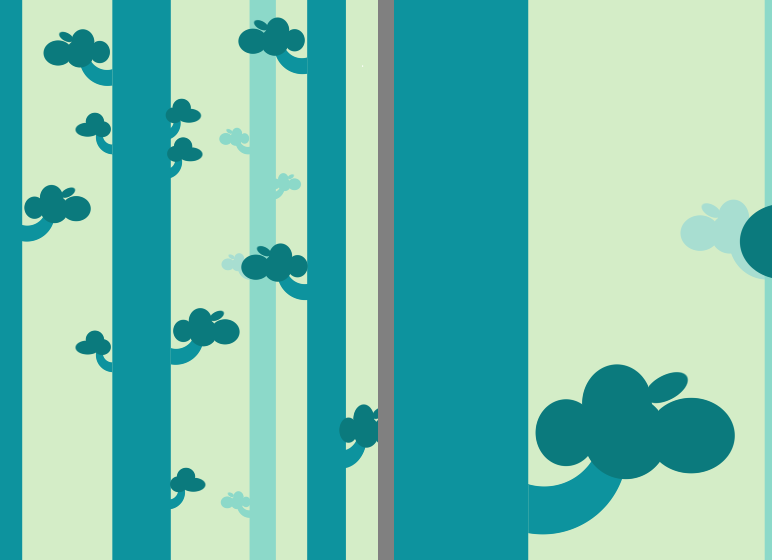
Left, the full canvas; right, a detail of the centre.
A WebGL 2 fragment shader for this pattern:

```glsl
#version 300 es
precision highp float;
// A flat forest: full-height trunks with curved branches that carry lobed leaf tufts.
// Each tuft is a union of ellipses, each branch a crescent between two circles;
// loops place mirrored and scaled copies, from the pale distance to the front.

uniform vec2 u_resolution;
out vec4 fragColor;

// Lengths are in canvas heights; tuft shapes are in units of TUFT_SIZE.
const float ASPECT = 0.6745;
const float TUFT_SIZE = 0.0865;
const vec3 SKY = vec3(0.83, 0.93, 0.78);
const vec3 BARK = vec3(0.05, 0.575, 0.62);
const vec3 LEAF = vec3(0.045, 0.48, 0.49);
const vec3 MIST = vec3(0.55, 0.85, 0.79);
const vec3 FAINT = vec3(0.66, 0.87, 0.82);

// Left and right edges of the trunks
const vec2 FAR_TRUNK = vec2(0.4453, 0.4922);
const vec2 TRUNKS[3] = vec2[3](
  vec2(-0.1, 0.0397), vec2(0.2005, 0.3047), vec2(0.5482, 0.6172));

// Branch root (xy) and scale (zw); a negative z faces left
const vec4 BIG[6] = vec4[6](
  vec4(0.2005, 0.863, -1.0, 1.0), vec4(0.5482, 0.884, -1.0, 1.0),
  vec4(0.0391, 0.585, 1.0, 1.0), vec4(0.3047, 0.365, 1.0, 1.0),
  vec4(0.5534, 0.4805, -1.0, 1.0), vec4(0.6016, 0.182, 0.9, 1.13));
const vec4 SMALL[5] = vec4[5](
  vec4(0.2005, 0.733, -1.0, 1.0), vec4(0.2005, 0.344, -1.0, 1.0),
  vec4(0.293, 0.758, 1.0, 1.0), vec4(0.2956, 0.689, 1.0, 1.0),
  vec4(0.3008, 0.099, 1.0, 1.0));
const vec4 MISTY[3] = vec4[3](
  vec4(0.4466, 0.732, -0.45, 0.47), vec4(0.4818, 0.651, 0.45, 0.47),
  vec4(0.4492, 0.083, -0.45, 0.47));
const vec4 FAINT_TUFT = vec4(0.4505, 0.508, -0.45, 0.47);
const vec3 SPECK = vec3(0.647, 0.882, 0.0012); // centre and radius

float ellipse(vec2 p, vec2 center, vec2 radii) {
  return (length((p - center) / radii) - 1.0) * min(radii.x, radii.y);
}

float cover(float dist, float pixel) {
  return 1.0 - smoothstep(-0.6 * pixel, 0.6 * pixel, dist);
}

// Crescent between two circles (center, radius), kept right of the root and below top
float crescent(vec2 p, vec3 outer, vec3 inner, float top) {
  float d = max(length(p - outer.xy) - outer.z, inner.z - length(p - inner.xy));
  return max(d, max(-p.x, p.y - top));
}

// Distances to the branch (x) and the leaves (y)
vec2 bigTuft(vec2 p) {
  float leaves = ellipse(p, vec2(0.26, 0.51), vec2(0.21, 0.23));
  leaves = min(leaves, ellipse(p, vec2(0.61, 0.71), vec2(0.24, 0.27)));
  leaves = min(leaves, ellipse(p, vec2(0.67, 0.48), vec2(0.29)));
  leaves = min(leaves, ellipse(p, vec2(1.12, 0.49), vec2(0.30, 0.26)));
  // Tilted leaflet
  vec2 q = mat2(0.88, -0.47, 0.47, 0.88) * (p - vec2(0.95, 0.82));
  leaves = min(leaves, ellipse(q, vec2(0.0), vec2(0.16, 0.085)));
  return vec2(crescent(p, vec3(0.10, 0.39, 0.58), vec3(0.11, 0.53, 0.39), 0.42), leaves);
}

vec2 smallTuft(vec2 p) {
  float leaves = ellipse(p, vec2(0.21, 0.42), vec2(0.18, 0.165));
  leaves = min(leaves, ellipse(p, vec2(0.36, 0.57), vec2(0.19)));
  leaves = min(leaves, ellipse(p, vec2(0.51, 0.41), vec2(0.25, 0.145)));
  return vec2(crescent(p, vec3(-0.015, 0.255, 0.355), vec3(0.0, 0.30, 0.197), 0.30), leaves);
}

vec2 toLocal(vec2 p, vec4 place) {
  return (p - place.xy) / (TUFT_SIZE * place.zw);
}

vec3 paintTuft(vec3 color, vec2 dist, float pixel, vec3 bark, vec3 leaf) {
  color = mix(color, bark, cover(dist.x, pixel));
  return mix(color, leaf, cover(dist.y, pixel));
}

float trunk(float x, vec2 edges, float pixel) {
  return cover(max(edges.x - x, x - edges.y), pixel);
}

void main() {
  vec2 p = gl_FragCoord.xy / u_resolution * vec2(ASPECT, 1.0);
  float pixel = 1.0 / u_resolution.y;
  float tuftPixel = pixel / TUFT_SIZE;
  float mistPixel = tuftPixel / FAINT_TUFT.w;

  // Distance
  vec3 color = mix(SKY, vec3(1.0), cover(length(p - SPECK.xy) - SPECK.z, pixel));
  color = paintTuft(color, bigTuft(toLocal(p, FAINT_TUFT)), mistPixel, FAINT, FAINT);
  color = mix(color, MIST, trunk(p.x, FAR_TRUNK, pixel));
  for (int i = 0; i < 3; i++)
    color = paintTuft(color, bigTuft(toLocal(p, MISTY[i])), mistPixel, MIST, MIST);

  // Foreground
  for (int i = 0; i < 3; i++)
    color = mix(color, BARK, trunk(p.x, TRUNKS[i], pixel));
  for (int i = 0; i < 5; i++)
    color = paintTuft(color, smallTuft(toLocal(p, SMALL[i])), tuftPixel, BARK, LEAF);
  for (int i = 0; i < 6; i++)
    color = paintTuft(color, bigTuft(toLocal(p, BIG[i])), tuftPixel, BARK, LEAF);

  fragColor = vec4(color, 1.0);
}
```
